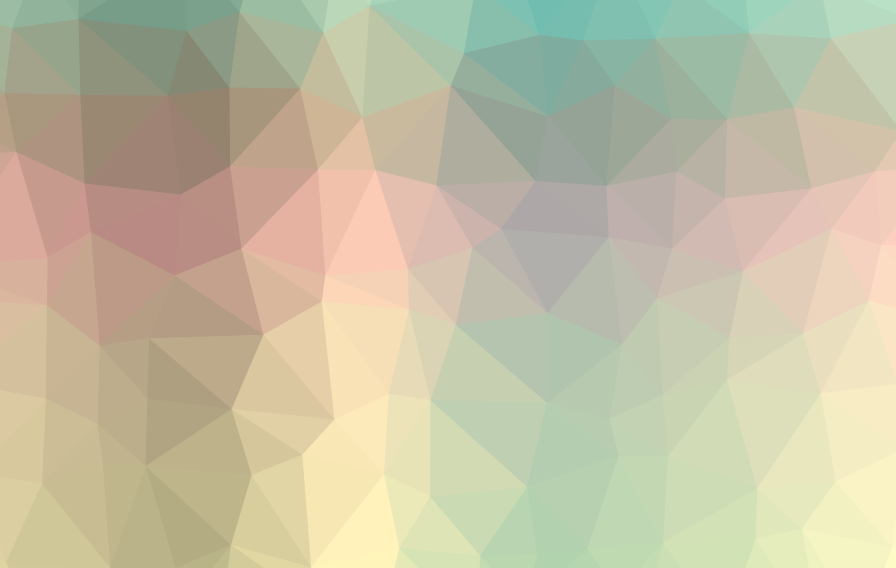
Write a Shadertoy shader that draws this background.

```glsl
// Low-poly backdrop: flat pastel triangles tinted by crossed row and column ramps.

const vec2  GRID_ORIGIN = vec2(0.030, 0.043);   // first vertex, in canvas units
const vec2  CELL        = vec2(0.0797, 0.1287); // vertex spacing, in canvas units
const float JITTER      = 0.36;                 // vertex shift, in cells
const vec2  SEED        = vec2(41.0, 17.0);

// Row colours from the bottom to the top
const vec3 ROW_COLORS[6] = vec3[6](
    vec3(1.000, 0.953, 0.722), vec3(1.000, 0.925, 0.725),
    vec3(0.980, 0.878, 0.714), vec3(1.000, 0.784, 0.706),
    vec3(0.831, 0.745, 0.608), vec3(0.745, 0.863, 0.729));

// Column shades from left to right, added to the row colour
const vec3 COLUMN_SHADES[6] = vec3[6](
    vec3(-0.133, -0.122, -0.090), vec3(-0.306, -0.275, -0.216),
    vec3( 0.010,  0.010,  0.010), vec3(-0.314, -0.129, -0.040),
    vec3(-0.180, -0.063, -0.012), vec3( 0.000,  0.030,  0.055));

vec3 ramp(vec3 stops[6], float t) {
    float s = clamp(t, 0.0, 1.0) * 5.0;
    int i = int(min(s, 4.0));
    return mix(stops[i], stops[i + 1], s - float(i));
}

vec2 hash22(vec2 q) {
    vec3 r = fract(q.xyx * vec3(0.1031, 0.1030, 0.0973));
    r += dot(r, r.yzx + 33.33);
    return fract((r.xx + r.yz) * r.zy);
}

vec2 vertexAt(vec2 id) {
    return id + JITTER * (2.0 * hash22(id + SEED) - 1.0);
}

float cross2(vec2 a, vec2 b) {
    return a.x * b.y - a.y * b.x;
}

// Signed distance to the line a-b, positive on its left
float leftOf(vec2 p, vec2 a, vec2 b) {
    return cross2(b - a, p - a) / length(b - a);
}

// Colour of a counter-clockwise triangle, weighted by its pixel coverage
vec4 facet(vec2 p, vec2 a, vec2 b, vec2 c, float pixel) {
    float inside = min(leftOf(p, a, b), min(leftOf(p, b, c), leftOf(p, c, a)));
    float cover = clamp(inside / pixel + 0.5, 0.0, 1.0);
    vec2 center = GRID_ORIGIN + CELL * (a + b + c) / 3.0;
    vec3 color = ramp(ROW_COLORS, center.y) + ramp(COLUMN_SHADES, center.x);
    return vec4(color, 1.0) * cover;
}

// True when the corners a and c of a quad sum to less than a half turn
bool splitAlongBD(vec2 a, vec2 b, vec2 c, vec2 d) {
    vec2 ab = b - a, ad = d - a, cd = d - c, cb = b - c;
    return cross2(ab, ad) * dot(cd, cb) + dot(ab, ad) * cross2(cd, cb) > 0.0;
}

void mainImage(out vec4 fragColor, in vec2 fragCoord) {
    vec2 p = (fragCoord / iResolution.xy - GRID_ORIGIN) / CELL;
    float pixel = 1.0 / (iResolution.y * CELL.y);
    vec2 home = floor(p);
    vec4 sum = vec4(0.0);

    // Split each nearby jittered quad into its two best-shaped triangles
    for (int y = -1; y <= 1; y++) {
        for (int x = -1; x <= 1; x++) {
            vec2 id = home + vec2(x, y);
            vec2 a = vertexAt(id);
            vec2 b = vertexAt(id + vec2(1.0, 0.0));
            vec2 c = vertexAt(id + vec2(1.0, 1.0));
            vec2 d = vertexAt(id + vec2(0.0, 1.0));
            if (splitAlongBD(a, b, c, d)) {
                sum += facet(p, a, b, d, pixel) + facet(p, b, c, d, pixel);
            } else {
                sum += facet(p, a, b, c, pixel) + facet(p, a, c, d, pixel);
            }
        }
    }
    fragColor = vec4(sum.rgb / max(sum.a, 0.0001), 1.0);
}
```
